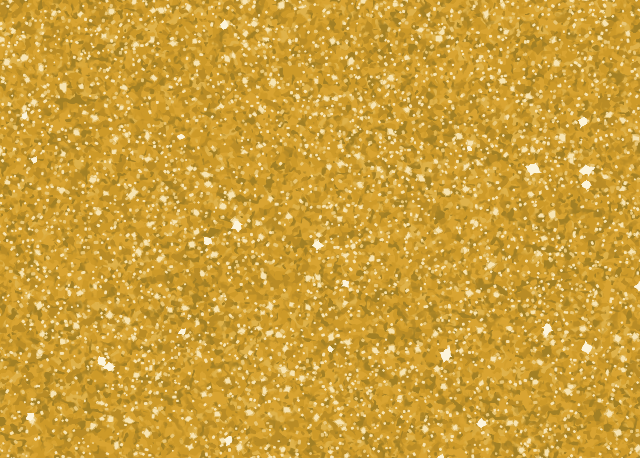
Write a WebGL 1 fragment shader that draws this texture.

```glsl
precision highp float;
// Gold glitter: flat, ragged flakes in several golds, cut from warped noise,
// strewn with small cream dots and larger star-like sparkles that are
// scattered by jittered grids and gathered into loose clusters.

uniform vec2 u_resolution;

const vec3 GOLD = vec3(0.805, 0.602, 0.160);
const vec3 AMBER = vec3(0.850, 0.645, 0.195);
const vec3 PALE_FLAKE = vec3(0.875, 0.700, 0.290);
const vec3 BROWN = vec3(0.725, 0.550, 0.150);
const vec3 OLIVE = vec3(0.635, 0.500, 0.145);
const vec3 PALE_GLINT = vec3(0.910, 0.780, 0.470);
const vec3 CREAM = vec3(0.970, 0.895, 0.700);
const vec3 WHITE_GLINT = vec3(0.990, 0.955, 0.860);

float hash(vec2 cell, float seed) {
  vec3 q = fract(cell.xyx * vec3(0.1031, 0.1030, 0.0973) + seed * 0.137);
  q += dot(q, q.yzx + 33.33);
  return fract((q.x + q.y) * q.z);
}

vec2 rotate(vec2 v, float angle) {
  float c = cos(angle), s = sin(angle);
  return vec2(c * v.x - s * v.y, s * v.x + c * v.y);
}

float noise(vec2 p, float seed) {
  vec2 cell = floor(p), f = fract(p);
  f = f * f * (3.0 - 2.0 * f);
  float low = mix(hash(cell, seed), hash(cell + vec2(1.0, 0.0), seed), f.x);
  float high = mix(hash(cell + vec2(0.0, 1.0), seed), hash(cell + 1.0, seed), f.x);
  return mix(low, high, f.y);
}

// Coverage of ragged flakes: warped noise above a level
float flakes(vec2 p, float frequency, float level, float seed, float pixel) {
  vec2 q = rotate(p * frequency, seed);
  vec2 warp = vec2(noise(q * 1.3, seed + 1.0), noise(q * 1.3, seed + 2.0));
  float drift = 0.12 * (noise(p * 7.0, seed + 3.0) - 0.5);
  float soft = 0.55 * frequency * pixel;
  return smoothstep(-soft, soft, noise(q + 0.9 * warp, seed) - level - drift);
}

// Coverage of scattered glints: spike 0 is a rounded chip, 1 is a thin star
float glints(vec2 p, float frequency, float chance, float radius, float spike,
             float seed, float pixel) {
  vec2 q = p * frequency, home = floor(q);
  float cover = 0.0;
  for (int y = -1; y <= 1; y++) {
    for (int x = -1; x <= 1; x++) {
      vec2 cell = home + vec2(float(x), float(y));
      vec2 centre = cell + vec2(hash(cell, seed), hash(cell, seed + 1.0));
      float cluster = mix(0.5, 1.5, noise(centre / frequency * 11.0, 5.0));
      float present = step(hash(cell, seed + 2.0), chance * cluster);
      vec2 d = abs(rotate(q - centre, 6.283 * hash(cell, seed + 3.0)));
      d.x *= mix(0.65, 1.1, hash(cell, seed + 4.0));
      float chip = mix(length(d), max(d.x, d.y), 0.5);
      float star = d.x + d.y + 2.0 * sqrt(d.x * d.y);
      float size = radius * mix(0.7, 1.25, hash(cell, seed + 5.0));
      float edge = (mix(chip, star, spike) - size) / (frequency * pixel);
      cover = max(cover, present * (1.0 - smoothstep(-0.55, 0.55, edge)));
    }
  }
  return cover;
}

void main() {
  float pixel = 1.0 / u_resolution.y;
  vec2 p = gl_FragCoord.xy * pixel;

  // Bed of overlapping flakes
  vec3 color = mix(GOLD, AMBER, flakes(p, 85.0, 0.52, 11.0, pixel));
  color = mix(color, PALE_FLAKE, flakes(p, 80.0, 0.78, 23.0, pixel));
  color = mix(color, BROWN, flakes(p, 95.0, 0.67, 37.0, pixel));
  color = mix(color, OLIVE, flakes(p, 100.0, 0.76, 52.0, pixel));

  // Fine dots
  color = mix(color, PALE_GLINT, glints(p, 68.0, 0.24, 0.21, 0.0, 61.0, pixel));
  color = mix(color, CREAM, glints(p, 72.0, 0.32, 0.19, 0.0, 73.0, pixel));

  // Sparkles with ragged outlines: a pale rim, then a bright core
  vec2 jag = vec2(noise(p * 150.0, 81.0), noise(p * 150.0, 82.0)) - 0.5;
  vec2 r = p + 0.005 * jag;
  float rim = glints(r, 26.0, 0.38, 0.23, 0.25, 91.0, pixel);
  float core = glints(r, 26.0, 0.38, 0.16, 0.25, 91.0, pixel);
  color = mix(color, PALE_GLINT, 0.8 * rim);
  color = mix(color, CREAM, core);
  color = mix(color, WHITE_GLINT, glints(r, 10.0, 0.22, 0.125, 0.35, 107.0, pixel));

  gl_FragColor = vec4(color, 1.0);
}
```
